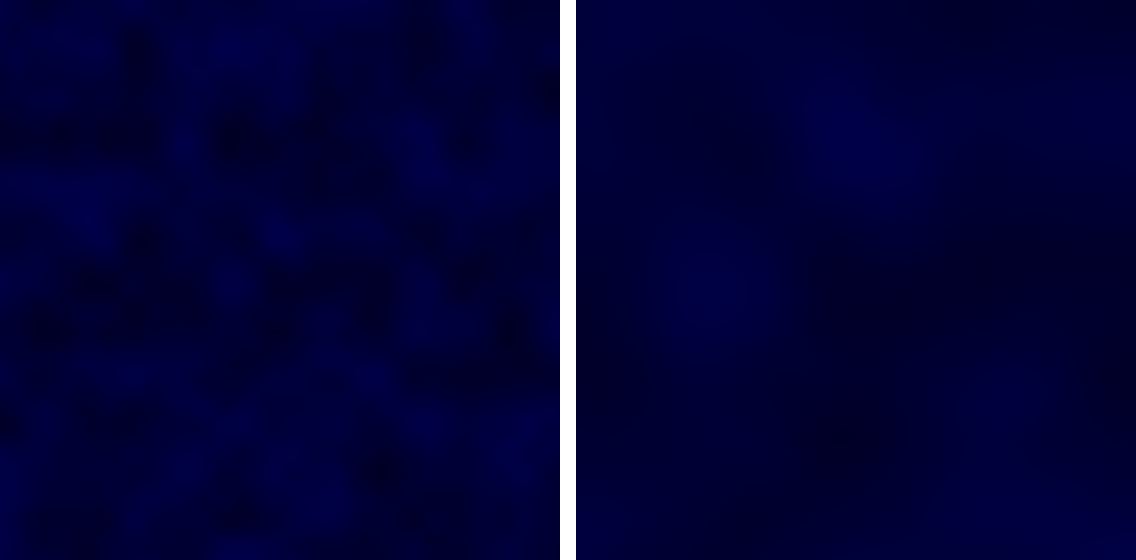
Left, the full canvas; right, a detail of the centre.
Write a Shadertoy shader that draws this texture.

```glsl
// Soft, blurry clouds of midnight blue drifting into near-black navy.

const float MEAN_BLUE = 0.218;
const float BLUE_CONTRAST = 0.176;
const float CLOUDS_PER_SIDE = 12.0;
const float DETAIL_SHARE = 0.25;

// Pseudo-random value in 0..1 for a lattice point
float hash(vec2 cell, float seed) {
    vec3 p = fract(vec3(cell.xyx + seed) * vec3(0.1031, 0.1030, 0.0973));
    p += dot(p, p.yzx + 33.33);
    return fract((p.x + p.y) * p.z);
}

// Smoothly blended lattice values
float softNoise(vec2 p, float seed) {
    vec2 cell = floor(p);
    vec2 blend = smoothstep(0.0, 1.0, fract(p));
    float lower = mix(hash(cell, seed), hash(cell + vec2(1, 0), seed), blend.x);
    float upper = mix(hash(cell + vec2(0, 1), seed), hash(cell + vec2(1, 1), seed), blend.x);
    return mix(lower, upper, blend.y);
}

// Broad blobs with a fainter layer of half-size ones
float clouds(vec2 p, float detailShare) {
    float broad = softNoise(p, 17.0);
    float detail = softNoise(p * 2.0 + 0.37, 61.0);
    return mix(broad, detail, detailShare);
}

void mainImage(out vec4 fragColor, in vec2 fragCoord) {
    vec2 uv = fragCoord / iResolution.xy;
    float density = clouds(uv * CLOUDS_PER_SIDE, DETAIL_SHARE);
    float blue = MEAN_BLUE + BLUE_CONTRAST * (density - 0.5);
    fragColor = vec4(0.0, 0.0, blue, 1.0);
}
```
